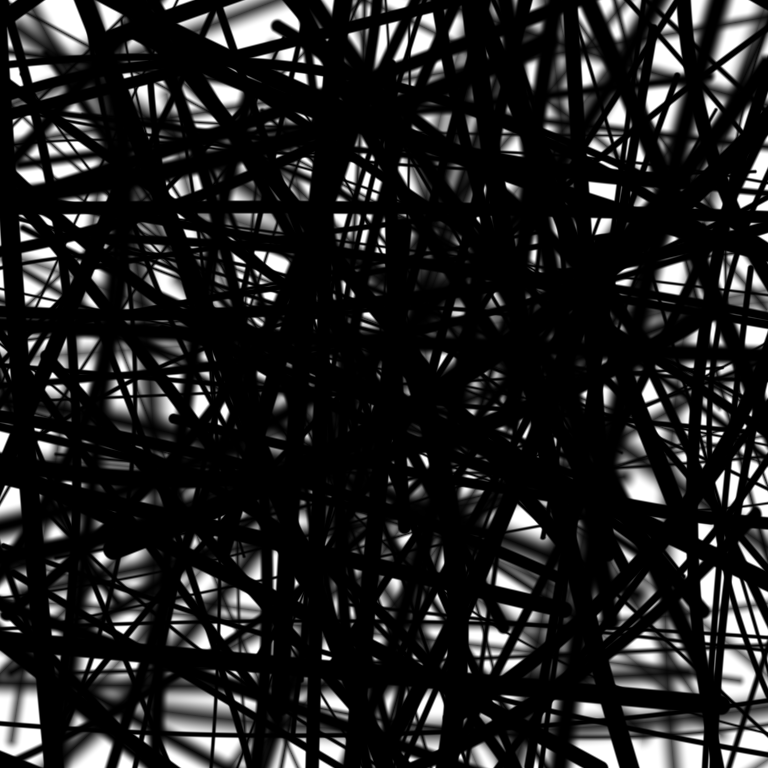
This pattern is drawn by a WebGL 1 fragment shader. Its source:

```glsl
precision highp float;
// A dense tangle of curved black brush strokes, some sharp and some smoky, over white.

uniform vec2 u_resolution;

const int STROKES = 260;

vec3 hash3(float n) {
  return fract(sin(n * vec3(12.989, 78.233, 39.425) + vec3(1.3, 4.7, 2.1)) * 43758.545);
}

mat2 rotation(float angle) {
  float c = cos(angle), s = sin(angle);
  return mat2(c, -s, s, c);
}

// Distance to a parabolic arc along x, with round ends at +-halfLength.
float arcDistance(vec2 p, float bend, float halfLength) {
  float x = clamp(p.x, -halfLength, halfLength);
  float slope = 2.0 * bend * x;
  float across = (p.y - bend * x * x) / sqrt(1.0 + slope * slope);
  return length(vec2(p.x - x, across));
}

// Ink left at p by one random stroke, from 0 to 1.
float strokeInk(vec2 p, float id, float pixel) {
  vec3 place = hash3(id);
  vec3 turn = hash3(id + 311.7);
  vec3 body = hash3(id + 727.3);

  // Directions gather around the horizontal and the vertical.
  float angle = 1.5708 * step(0.5, turn.x) + (turn.y + turn.z - 1.0) * 0.95;
  // Offsets across the stroke favour the middle of the canvas.
  vec2 offset = vec2((fract(turn.x * 7.0) - 0.5) * 0.7, (place.x + place.y - 1.0) * 0.85);
  float bend = pow(abs(place.z * 2.0 - 1.0), 3.0) * sign(place.z - 0.5) * 0.7;
  float halfLength = mix(0.3, 0.85, body.x);

  float halfWidth = 0.0014 + 0.0125 * body.y * body.y;
  float blur = max(0.0016 + 0.02 * pow(body.z, 6.0), 0.75 * pixel);

  float d = arcDistance(rotation(angle) * p - offset, bend, halfLength);
  return 1.0 - smoothstep(halfWidth - blur, halfWidth + blur, d);
}

void main() {
  float pixel = 1.0 / min(u_resolution.x, u_resolution.y);
  vec2 p = (gl_FragCoord.xy - 0.5 * u_resolution) * pixel;

  // Every stroke lets through only the light it does not cover.
  float light = 1.0;
  for (int i = 0; i < STROKES; i++) {
    light *= 1.0 - strokeInk(p, float(i) + 1.0, pixel);
  }
  gl_FragColor = vec4(vec3(light), 1.0);
}
```
